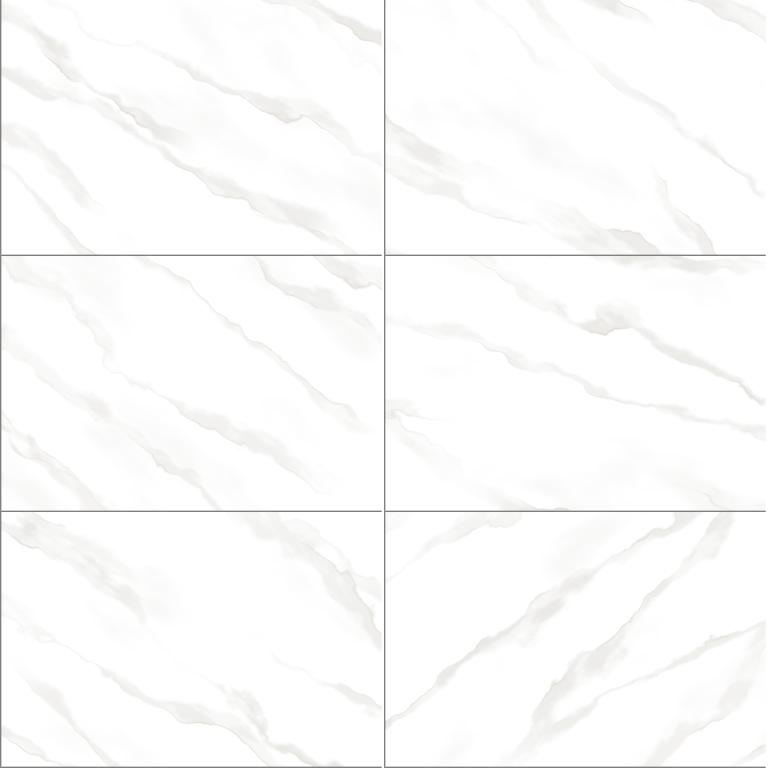
Reproduce this texture procedurally as a WebGL 1 fragment shader.

```glsl
precision highp float;
// White marble wall tiles, two across and three down, with thin grey joints.
// Each tile has its own lean and seed; its veins are noise-warped lines,
// each a flat, ragged grey band with a fine, broken warm edge on one side.

uniform vec2 u_resolution;

const vec2 TILE_COUNT = vec2(2.0, 3.0);
const int VEIN_COUNT = 7;
const float JOINT_WIDTH = 0.0018;
const float RIM_WIDTH = 0.003;

const vec3 MARBLE = vec3(1.0);
const vec3 CLOUD = vec3(0.975, 0.975, 0.972);
const vec3 BAND = vec3(0.915, 0.912, 0.9);
const vec3 EDGE = vec3(0.79, 0.755, 0.7);
const vec3 JOINT = vec3(0.5);

float hash(vec2 p) {
  return fract(sin(dot(p, vec2(127.1, 311.7))) * 43758.5453);
}

float noise(vec2 p) {
  vec2 cell = floor(p);
  vec2 f = fract(p);
  f = f * f * (3.0 - 2.0 * f);
  float low = mix(hash(cell), hash(cell + vec2(1.0, 0.0)), f.x);
  float high = mix(hash(cell + vec2(0.0, 1.0)), hash(cell + 1.0), f.x);
  return mix(low, high, f.y);
}

float fbm(vec2 p) {
  float sum = 0.0;
  float weight = 0.533;
  for (int i = 0; i < 4; i++) {
    sum += weight * noise(p);
    p = mat2(1.6, 1.2, -1.2, 1.6) * p + 7.3;
    weight *= 0.5;
  }
  return sum;
}

vec2 rotate(vec2 p, float angle) {
  float c = cos(angle);
  float s = sin(angle);
  return vec2(c * p.x - s * p.y, s * p.x + c * p.y);
}

// Returns band strength in x and edge-line strength in y.
// p.x runs along the vein and p.y across it.
vec2 vein(vec2 p, float seed, float pixel) {
  vec2 shift = vec2(seed * 37.0, seed * 91.0);
  float ragged = fbm(p * vec2(32.0, 50.0) + shift) - 0.5;
  float d = p.y + 0.085 * (fbm(p * 6.0 + shift) - 0.5) + 0.02 * ragged;
  d *= sign(hash(shift) - 0.5);

  float swell = noise(vec2(p.x * 8.0, 3.0) + shift);
  float width = mix(0.007, 0.036, swell * swell);
  float presence = smoothstep(0.15, 0.5, noise(vec2(p.x * 5.0, 9.0) + shift));
  float mottle = smoothstep(0.3, 0.6, fbm(p * vec2(22.0, 60.0) + shift));

  float far = d + 0.03 * (fbm(p * vec2(20.0, 35.0) + shift + 5.0) - 0.5);
  float band = smoothstep(-0.004, 0.003, d)
             * (1.0 - smoothstep(0.55 * width, width + 0.004, far));
  float thin = max(0.0013, 0.7 * pixel);
  float line = exp(-d * d / (thin * thin));
  float broken = smoothstep(0.35, 0.75, noise(vec2(p.x * 20.0, 5.0) + shift));
  return presence * vec2(band * mix(0.4, 1.0, mottle), line * broken);
}

vec3 marble(vec2 p, vec2 id, float pixel) {
  // The middle right tile is flatter; the lower right one is mirrored.
  float lean = 0.64 - 0.33 * id.x * (1.0 - abs(id.y - 1.0));
  p.x *= 1.0 - 2.0 * id.x * step(id.y, 0.5);
  vec2 q = rotate(p, lean);
  float tileSeed = hash(id + 4.7);

  float cloud = fbm(q * vec2(7.0, 16.0) + tileSeed * 53.0);
  vec3 color = mix(MARBLE, CLOUD, smoothstep(0.58, 0.85, cloud));

  for (int i = 0; i < VEIN_COUNT; i++) {
    float k = float(i);
    float seed = hash(vec2(k + 1.3, tileSeed * 19.0));
    float spread = (k + 0.5 + 0.9 * (seed - 0.5)) / float(VEIN_COUNT) - 0.5;
    float tilt = 0.5 * (hash(vec2(seed * 11.0, k)) - 0.5);
    vec2 along = rotate(q - vec2(0.0, 0.56 * spread), tilt);
    vec2 strength = vein(along, seed, pixel);
    float weight = mix(0.5, 1.0, hash(vec2(k, seed * 29.0)));
    // Bands take the darker tone, so crossings do not pile up.
    color = min(color, mix(MARBLE, BAND, weight * strength.x));
    color = mix(color, EDGE, 0.42 * weight * strength.y);
  }
  return color;
}

// Stripe from zero to the given width, with a softened far edge.
float stripe(float x, float width, float pixel) {
  return 1.0 - smoothstep(width - 0.75 * pixel, width + 0.75 * pixel, x);
}

void main() {
  vec2 uv = gl_FragCoord.xy / u_resolution;
  float pixel = 1.0 / min(u_resolution.x, u_resolution.y);
  vec2 id = floor(uv * TILE_COUNT);
  vec2 size = 1.0 / TILE_COUNT;
  vec2 local = uv - id * size;

  vec3 color = marble(local - 0.5 * size, id, pixel);

  // Pale rim at the right, then joints along the left and bottom.
  float rim = stripe(size.x - local.x, RIM_WIDTH, pixel);
  color = mix(color, MARBLE, rim);
  float side = stripe(local.x, JOINT_WIDTH, pixel);
  float base = stripe(local.y, JOINT_WIDTH, pixel) * (1.0 - rim);
  color = mix(color, JOINT, max(side, base));

  gl_FragColor = vec4(color, 1.0);
}
```
